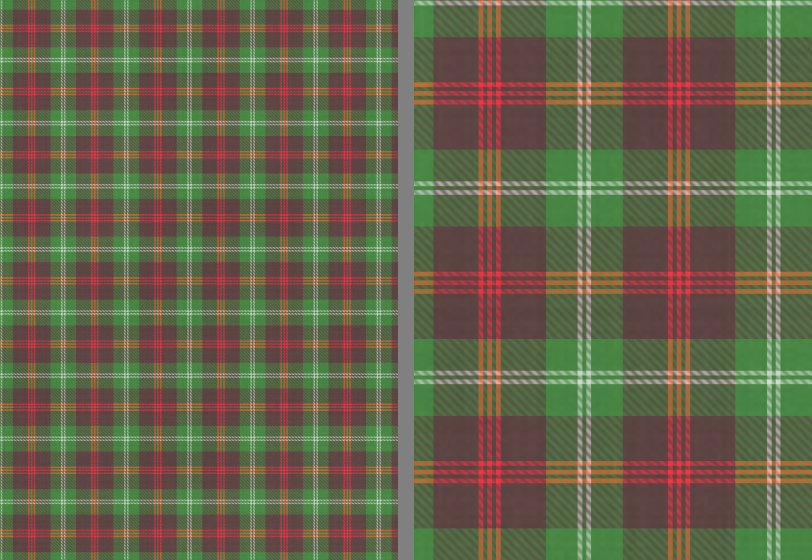
Left, the full canvas; right, a detail of the centre.
Give the GLSL for this pattern, as a WebGL 1 fragment shader.

```glsl
precision highp float;
// Draws a woven green and maroon tartan with triple red and paired white stripes.
uniform vec2 u_resolution;

// Layout: sett size and first red stripe, in canvas widths
const float SETT = 0.1586;
const vec2 FIRST_RED = vec2(0.0795, 0.0668);

// Bands and stripes, in setts
const float MAROON_HALF = 0.297;
const float STRIPE_HALF = 0.0125;
const float RED_SPACING = 0.046;
const float WHITE_OFFSET = 0.023;

// Weave and wear
const float TWILLS_PER_SETT = 20.0;
const float TWILL_DEPTH = 0.20;
const float THREADS_PER_SETT = 42.0;
const float THREAD_WEAR = 0.025;
const float FIBRE_GRAIN = 0.035;
const float CLOTH_SHADE = 0.035;

const vec3 GREEN = vec3(0.285, 0.525, 0.265);
const vec3 MAROON = vec3(0.365, 0.270, 0.265);
const vec3 RED = vec3(0.930, 0.210, 0.270);
const vec3 WHITE = vec3(0.800, 0.840, 0.800);
const vec3 GOLD_TINT = vec3(0.06, 0.06, -0.05);

float hash(vec2 p) {
  return fract(sin(dot(p, vec2(127.1, 311.7))) * 43758.5453);
}

float noise(vec2 p) {
  vec2 i = floor(p);
  vec2 f = fract(p);
  f = f * f * (3.0 - 2.0 * f);
  float low = mix(hash(i), hash(i + vec2(1.0, 0.0)), f.x);
  float high = mix(hash(i + vec2(0.0, 1.0)), hash(i + vec2(1.0, 1.0)), f.x);
  return mix(low, high, f.y);
}

// Antialiased coverage of a stripe, from the distance to its middle
float stripe(float dist, float halfWidth, float pixel) {
  return clamp((halfWidth - dist) / pixel + 0.5, 0.0, 1.0);
}

// Distance to the sett centre, folded into 0..0.5
float foldSett(float t) {
  return abs(fract(t + 0.5) - 0.5);
}

float redCoverage(float d, float pixel) {
  float middle = stripe(d, STRIPE_HALF, pixel);
  float sides = stripe(abs(d - RED_SPACING), STRIPE_HALF, pixel);
  return max(middle, sides);
}

// Colour of the threads along one axis
vec3 threadColor(float t, float pixel) {
  float d = foldSett(t);
  vec3 color = mix(GREEN, MAROON, stripe(d, MAROON_HALF, pixel));
  color = mix(color, RED, redCoverage(d, pixel));
  float whites = stripe(abs(0.5 - d - WHITE_OFFSET), STRIPE_HALF, pixel);
  return mix(color, WHITE, whites);
}

// Small brightness change from one thread to the next
float threadWear(float t, float axis) {
  return (noise(vec2(t * THREADS_PER_SETT, axis)) - 0.5) * THREAD_WEAR;
}

void main() {
  vec2 p = gl_FragCoord.xy / u_resolution.x;
  vec2 t = (p - FIRST_RED) / SETT;
  float pixel = 1.0 / (u_resolution.x * SETT);

  // Warp and weft interlace in a diagonal twill
  vec3 warp = threadColor(t.x, pixel);
  vec3 weft = threadColor(t.y, pixel);
  float twill = sin(6.2831853 * (t.x + t.y) * TWILLS_PER_SETT);
  vec3 color = mix(warp, weft, 0.5 + TWILL_DEPTH * twill);

  // Red over green reads warmer than red over maroon
  vec2 d = vec2(foldSett(t.x), foldSett(t.y));
  float redWarp = redCoverage(d.x, pixel) * (1.0 - stripe(d.y, MAROON_HALF, pixel));
  float redWeft = redCoverage(d.y, pixel) * (1.0 - stripe(d.x, MAROON_HALF, pixel));
  color += GOLD_TINT * (redWarp * 0.7 + redWeft);

  // Uneven threads, fibre grain and soft shading of the cloth
  float shade = threadWear(t.x, 3.0) + threadWear(t.y, 17.0);
  shade += (noise(t * THREADS_PER_SETT) - 0.5) * FIBRE_GRAIN;
  shade += (noise(t * 0.8 + 40.0) - 0.5) * CLOTH_SHADE;
  gl_FragColor = vec4(color * (1.0 + shade) + shade * 0.15, 1.0);
}
```
